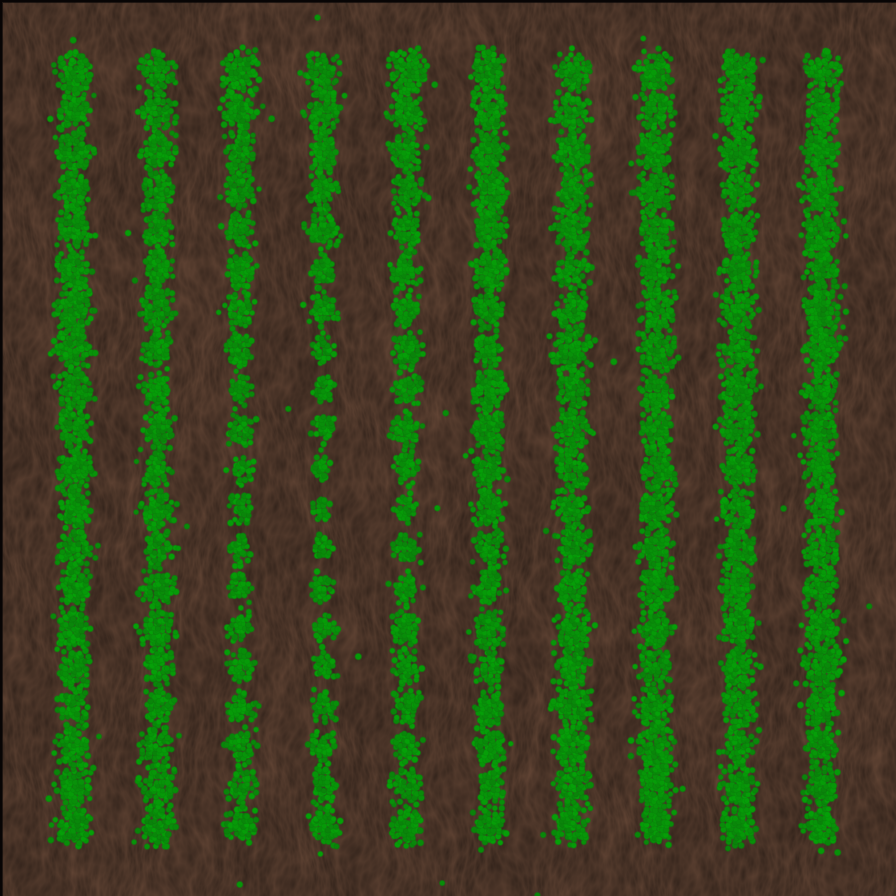
Give the GLSL for this pattern, as a WebGL 1 fragment shader.

```glsl
precision highp float;

uniform vec2 u_resolution;

const vec2 PLANT_COUNT = vec2(10.0, 20.0);
const vec2 FIRST_PLANT = vec2(0.0833, 0.078);
const vec2 PLANT_PITCH = vec2(0.0926, 0.0443);
const float LEAF_CELL = 0.0045;

vec2 hash2(vec2 p) {
    vec3 q = fract(p.xyx * vec3(0.1031, 0.1030, 0.0973));
    q += dot(q, q.yzx + 33.33);
    return fract((q.xx + q.yz) * q.zy);
}

// Distance to the nearest jittered feature point
float cellular(vec2 p) {
    vec2 cell = floor(p);
    float nearest = 2.0;
    for (int j = -1; j <= 1; j++) {
        for (int i = -1; i <= 1; i++) {
            vec2 id = cell + vec2(float(i), float(j));
            nearest = min(nearest, length(id + hash2(id) - p));
        }
    }
    return nearest;
}

// Fibrous soil: stretched cells bent by sines
vec3 soilColor(vec2 uv) {
    vec2 p = uv;
    p.x += 0.005 * sin(uv.y * 31.0 + 4.0 * sin(uv.x * 17.0));
    p.x += 0.002 * sin(uv.y * 83.0 + uv.x * 61.0);
    float grain = 0.0;
    float weight = 0.42;
    vec2 scale = vec2(62.0, 24.0);
    for (int octave = 0; octave < 3; octave++) {
        grain += weight * (cellular(p * scale + 19.0 * float(octave)) - 0.5);
        scale *= 1.9;
        weight *= 0.85;
    }
    float patches = cellular(uv * vec2(9.0, 6.0) + 7.0) - 0.5;
    return vec3(0.30, 0.21, 0.16) * (1.0 + 0.62 * grain + 0.10 * patches);
}

// Weak growth around one patch of the field
float weakness(vec2 uv) {
    vec2 d = (uv - vec2(0.36, 0.41)) / vec2(0.17, 0.34);
    return exp(-dot(d, d));
}

// Chance of a leaf, summed over the two closest plants of a row
float leafChance(vec2 uv) {
    vec2 grid = (uv - FIRST_PLANT) / PLANT_PITCH;
    float row = clamp(floor(grid.x + 0.5), 0.0, PLANT_COUNT.x - 1.0);
    float density = 0.0;
    for (int k = 0; k <= 1; k++) {
        vec2 id = vec2(row, floor(grid.y) + float(k));
        float planted = step(0.0, id.y) * step(id.y, PLANT_COUNT.y - 1.0);
        vec2 variation = hash2(id + 41.0) - 0.5;
        vec2 center = FIRST_PLANT + id * PLANT_PITCH;
        float spread = mix(0.0079, 0.0046, weakness(center)) * (1.0 + 0.16 * variation.y);
        center.x += 0.0025 * variation.x;
        vec2 d = (uv - center) / (spread * vec2(1.0, 1.3));
        density += planted * 7.0 * exp(-0.5 * dot(d, d));
    }
    return 1.0 - exp(-density);
}

// Small round leaves scattered over the ground
vec3 addLeaves(vec3 ground, vec2 uv, float pixel) {
    vec2 cell = floor(uv / LEAF_CELL);
    vec3 color = ground;
    for (int j = -1; j <= 1; j++) {
        for (int i = -1; i <= 1; i++) {
            vec2 id = cell + vec2(float(i), float(j));
            vec2 center = (id + mix(vec2(0.1), vec2(0.9), hash2(id))) * LEAF_CELL;
            vec2 traits = hash2(id + 113.0);
            float grows = step(traits.x, leafChance(center));
            float radius = LEAF_CELL * mix(0.66, 0.84, traits.y);
            float edge = length(uv - center) - radius;
            float cover = grows * (1.0 - smoothstep(-pixel, pixel, edge));
            float tone = hash2(id + 271.0).x;
            vec3 leaf = mix(vec3(0.04, 0.51, 0.04), vec3(0.02, 0.63, 0.03), tone);
            leaf *= mix(0.93, 1.0, smoothstep(0.0, -0.0015, edge));
            color = mix(color, leaf, cover);
        }
    }
    return color;
}

void main() {
    vec2 uv = gl_FragCoord.xy / u_resolution;
    float pixel = 1.0 / min(u_resolution.x, u_resolution.y);
    vec3 color = addLeaves(soilColor(uv), uv, pixel);

    // Dark edge along the left and top
    float inset = min(uv.x, 1.0 - uv.y);
    float border = 1.0 - smoothstep(0.003 - pixel, 0.003 + pixel, inset);
    color = mix(color, vec3(0.03, 0.02, 0.02), border);

    gl_FragColor = vec4(color, 1.0);
}
```
